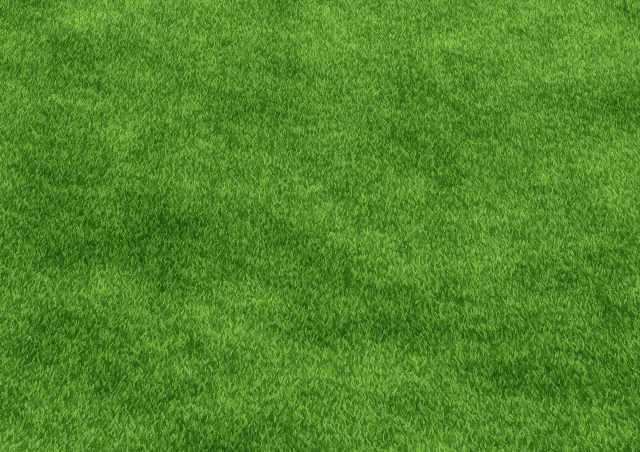
Write a Shadertoy shader that draws this texture.

```glsl
const vec3 SHADOW_GREEN = vec3(0.19, 0.375, 0.085);
const vec3 MID_GREEN    = vec3(0.305, 0.525, 0.13);
const vec3 LIGHT_GREEN  = vec3(0.44, 0.695, 0.2);
const vec3 PALE_TINT    = vec3(0.04, -0.012, 0.1);
const vec2 CELL         = vec2(0.0075, 0.0088);  // spacing of blades, canvas height = 1
const float HALF_WIDTH  = 0.0013;
const float HALF_LENGTH = 0.0052;
const float MAX_TILT    = 0.8;
const float LEAN        = 0.0;
const float SOIL_TONE   = 0.08;
const float DARK_BLADE  = -0.01;
const float LIGHT_BLADE = 1.11;
const float PATCHINESS  = 1.05;
const float PATCH_SLOPE = 0.07;
const float PERSPECTIVE = 0.4;
const int LAYERS        = 5;

float hash(vec2 p) {
    return fract(sin(dot(p, vec2(127.1, 311.7))) * 43758.5453);
}

float valueNoise(vec2 p) {
    vec2 cell = floor(p);
    vec2 f = fract(p);
    f = f * f * (3.0 - 2.0 * f);
    float low = mix(hash(cell), hash(cell + vec2(1.0, 0.0)), f.x);
    float high = mix(hash(cell + vec2(0.0, 1.0)), hash(cell + vec2(1.0, 1.0)), f.x);
    return mix(low, high, f.y);
}

// Flattened clumps, centred on zero
float patches(vec2 p) {
    p.y += PATCH_SLOPE * p.x;
    float sum = 0.0;
    float weight = 0.3;
    vec2 frequency = vec2(2.8, 7.5);
    for (int octave = 0; octave < 5; octave++) {
        sum += weight * (valueNoise(p * frequency + 13.7 * float(octave)) - 0.5);
        frequency *= vec2(2.15, 1.95);
        weight *= 0.9;
    }
    return sum;
}

// Broad light: bright far edge, dim left side and near right corner
float broadLight(vec2 p) {
    vec2 left = (p - vec2(0.0, 0.6)) / vec2(0.45, 0.28);
    vec2 corner = (p - vec2(1.3, 0.1)) / vec2(0.4, 0.25);
    return 0.2 * smoothstep(0.55, 1.0, p.y)
         - 0.19 * exp(-dot(left, left))
         - 0.08 * exp(-dot(corner, corner));
}

// Paints one layer of blades over grass = (tone, paleness)
vec2 paintBlades(vec2 grass, vec2 p, float layer, float pixel) {
    vec2 grid = p / CELL + layer * vec2(0.37, 0.61);
    vec2 home = floor(grid);
    for (int j = 1; j >= -1; j--) {
        for (int i = -1; i <= 1; i++) {
            vec2 id = home + vec2(float(i), float(j));
            vec2 seed = id + layer * vec2(19.0, 47.0);
            vec2 jitter = vec2(hash(seed), hash(seed + 5.3));
            vec2 d = (grid - id - jitter) * CELL;

            // Tapered, slanted stroke
            float tilt = LEAN + MAX_TILT * (2.0 * hash(seed + 9.1) - 1.0);
            vec2 axis = normalize(vec2(tilt, 1.0));
            float along = dot(d, axis);
            float size = HALF_LENGTH * mix(0.5, 1.0, hash(seed + 2.9));
            float rise = clamp(along / size, -1.0, 1.0);
            float width = HALF_WIDTH * (1.0 - 0.35 * max(rise, 0.0));
            float edge = length(d - axis * rise * size) - width;
            float cover = 1.0 - smoothstep(-0.6 * pixel, 0.6 * pixel, edge);

            float tone = mix(DARK_BLADE, LIGHT_BLADE, hash(seed + 3.7)) + 0.1 * rise;
            float pale = smoothstep(0.42, 0.55, hash(seed + 7.9));
            grass = mix(grass, vec2(tone, pale), cover);
        }
    }
    return grass;
}

vec3 grassColor(float tone, float pale) {
    tone = clamp(tone, -0.25, 1.25);
    vec3 color = tone < 0.47
        ? mix(SHADOW_GREEN, MID_GREEN, tone / 0.47)
        : mix(MID_GREEN, LIGHT_GREEN, (tone - 0.47) / 0.53);
    return color + PALE_TINT * pale * smoothstep(0.25, 0.75, tone);
}

void mainImage(out vec4 fragColor, in vec2 fragCoord) {
    vec2 p = fragCoord / iResolution.y;

    // Blades shrink gently toward the far edge
    float scale = 1.0 + PERSPECTIVE * (p.y - 0.5);
    vec2 ground = vec2((p.x - 0.7) * scale, p.y + 0.5 * PERSPECTIVE * p.y * (p.y - 1.0));
    float pixel = scale / iResolution.y;

    vec2 grass = vec2(SOIL_TONE, 0.0);
    for (int layer = 0; layer < LAYERS; layer++) {
        grass = paintBlades(grass, ground, float(layer), pixel);
    }

    float tone = grass.x + PATCHINESS * patches(ground + 3.0) + broadLight(p);
    fragColor = vec4(grassColor(tone, grass.y), 1.0);
}
```
